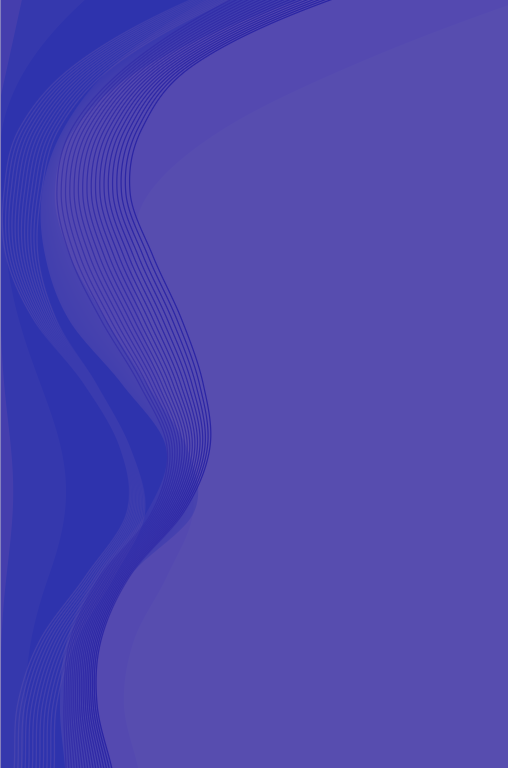
Reproduce this background procedurally as a Shadertoy shader.

```glsl
// Violet backdrop with a blue wave on the left and two ribbons of fine lines.

// Colours
const vec3 VIOLET = vec3(0.342, 0.302, 0.688);
const vec3 VIOLET_TINT = vec3(0.329, 0.288, 0.690);
const vec3 VEIL = vec3(0.258, 0.248, 0.682);
const vec3 VEIL_DEEP = vec3(0.200, 0.205, 0.680);
const vec3 BLUE = vec3(0.180, 0.200, 0.680);
const vec3 BLUE_SOFT = vec3(0.207, 0.220, 0.680);
const vec3 MARGIN = vec3(0.270, 0.245, 0.680);
const vec3 DARK_LINE = vec3(0.170, 0.145, 0.645);
const vec3 RIM = vec3(0.52, 0.50, 0.74);

// Line ribbons
const float LINE_WIDTH = 0.0025;
const float LEFT_LINES = 11.0;
const float RIGHT_LINES = 17.0;
const float LEFT_STRENGTH = 0.5;
const float RIGHT_STRENGTH = 1.0;
const float DENSE_COVERAGE = 0.6;
const float RIM_WIDTH = 0.002;

// Curve knots: x as a share of the width, evenly spaced from top to bottom
const int KNOTS = 13;
const float LEFT_RIBBON[KNOTS] = float[KNOTS](.374, .150, .039, .008, .012, .067, .165, .236, .250, .169, .079, .035, .028);
const float WAVE_EDGE[KNOTS] = float[KNOTS](.404, .226, .126, .083, .089, .136, .240, .327, .289, .187, .132, .118, .128);
const float RIBBON_INNER[KNOTS] = float[KNOTS](.453, .256, .142, .112, .138, .199, .274, .329, .299, .197, .138, .126, .130);
const float RIBBON_OUTER[KNOTS] = float[KNOTS](.650, .384, .280, .256, .301, .358, .400, .413, .362, .256, .199, .191, .220);
const float VEIL_EDGE[KNOTS] = float[KNOTS](.590, .295, .148, .108, .138, .209, .289, .368, .382, .256, .199, .191, .220);
const float TINT_EDGE[KNOTS] = float[KNOTS](1.03, .700, .443, .295, .260, .276, .315, .354, .380, .329, .264, .244, .272);

// Catmull-Rom curve: returns x and its slope dx/dv at depth v
vec2 curve(float knots[KNOTS], float v) {
    float s = clamp(v, 0.0, 1.0) * float(KNOTS - 1);
    int i = min(int(s), KNOTS - 2);
    float t = s - float(i);
    float b = knots[i], c = knots[i + 1];
    float d = i < KNOTS - 2 ? knots[i + 2] : 2.0 * c - b;
    float a = i > 0 ? knots[i - 1] : 3.0 * (b - c) + d;
    float k1 = 0.5 * (c - a);
    float k2 = a - 2.5 * b + 2.0 * c - 0.5 * d;
    float k3 = 0.5 * (d - a) + 1.5 * (b - c);
    float x = b + t * (k1 + t * (k2 + t * k3));
    float slope = k1 + t * (2.0 * k2 + 3.0 * t * k3);
    return vec2(x, slope * float(KNOTS - 1));
}

// Turns a horizontal offset into an approximate true distance
float straighten(float slope) {
    return inversesqrt(1.0 + pow(slope * iResolution.x / iResolution.y, 2.0));
}

// Coverage of everything to the left of a curve
float leftOf(float x, vec2 edge, float pixel) {
    return clamp((edge.x - x) * straighten(edge.y) / pixel + 0.5, 0.0, 1.0);
}

// Evenly spaced lines between two curves; too dense lines become a flat tone
float ribbon(float x, vec2 inner, vec2 outer, float count, float pixel) {
    float span = max(outer.x - inner.x, 0.001);
    float place = (x - inner.x) / span;
    float nearest = clamp(floor(place * count + 0.5), 0.0, count);
    float scale = straighten(mix(inner.y, outer.y, nearest / count));
    float dist = abs(place - nearest / count) * span * scale;
    float coverage = clamp((0.5 * LINE_WIDTH - dist) / pixel + 0.5, 0.0, 1.0);
    coverage *= min(1.0, 1.3 * LINE_WIDTH / pixel);
    float spacing = span * scale / count;
    float inside = leftOf(x, outer, pixel) * (1.0 - leftOf(x, inner, pixel));
    float tone = min(LINE_WIDTH / spacing, DENSE_COVERAGE) * inside;
    return mix(tone, coverage, smoothstep(1.0, 2.0, spacing / pixel));
}

float bump(float v, float centre, float radius) {
    float d = (v - centre) / radius;
    return exp(-d * d);
}

void mainImage(out vec4 fragColor, in vec2 fragCoord) {
    vec2 uv = fragCoord / iResolution.xy;
    float x = uv.x, v = 1.0 - uv.y;
    float pixel = 1.0 / iResolution.x;

    vec2 wave = curve(WAVE_EDGE, v);
    vec2 veil = curve(VEIL_EDGE, v);
    vec2 left = curve(LEFT_RIBBON, v);
    vec2 inner = curve(RIBBON_INNER, v);
    vec2 outer = curve(RIBBON_OUTER, v);

    // Violet ground and its faint tinted sweep
    vec3 color = mix(VIOLET, VIOLET_TINT, leftOf(x, curve(TINT_EDGE, v), pixel));

    // Veil beside the wave, deeper where it pinches
    float fade = clamp((x - wave.x) / max(veil.x - wave.x, 0.001), 0.0, 1.0);
    float depth = max(bump(v, 0.0, 0.12), bump(v, 0.73, 0.1));
    vec3 veilColor = mix(VEIL, VEIL_DEEP, depth * (1.0 - 0.6 * fade));
    color = mix(color, veilColor, leftOf(x, veil, pixel) * mix(1.0, 0.6, fade));

    // Solid wave with softer layers at the left margin
    color = mix(color, BLUE, leftOf(x, wave, pixel));
    float topSoft = 0.167 * pow(max(1.0 - v / 0.2, 0.0), 2.0);
    float lowSoft = 0.13 * bump(v, 0.64, 0.2) + 0.04 * smoothstep(0.75, 1.0, v);
    color = mix(color, BLUE_SOFT, leftOf(x, vec2(max(topSoft, lowSoft), 0.0), pixel));
    float topMargin = 0.043 * (1.0 - v / 0.13);
    float lowMargin = 0.026 * bump(v, 0.64, 0.13);
    color = mix(color, MARGIN, leftOf(x, vec2(max(topMargin, lowMargin), 0.0), pixel));

    // Pale lines on the wave, dark lines on the ground
    vec2 leftEnd = left + vec2(0.079 - 0.059 * bump(v, 0.56, 0.2), 0.0);
    color = mix(color, VIOLET, LEFT_STRENGTH * ribbon(x, left, leftEnd, LEFT_LINES, pixel));
    float across = clamp((x - inner.x) / max(outer.x - inner.x, 0.001), 0.0, 1.0);
    float strength = RIGHT_STRENGTH * mix(0.55, 1.0, across);
    color = mix(color, DARK_LINE, strength * ribbon(x, inner, outer, RIGHT_LINES, pixel));

    // Thin pale rim on the left side
    color = mix(color, RIM, clamp((RIM_WIDTH - x) / pixel + 0.5, 0.0, 1.0));
    fragColor = vec4(color, 1.0);
}
```
